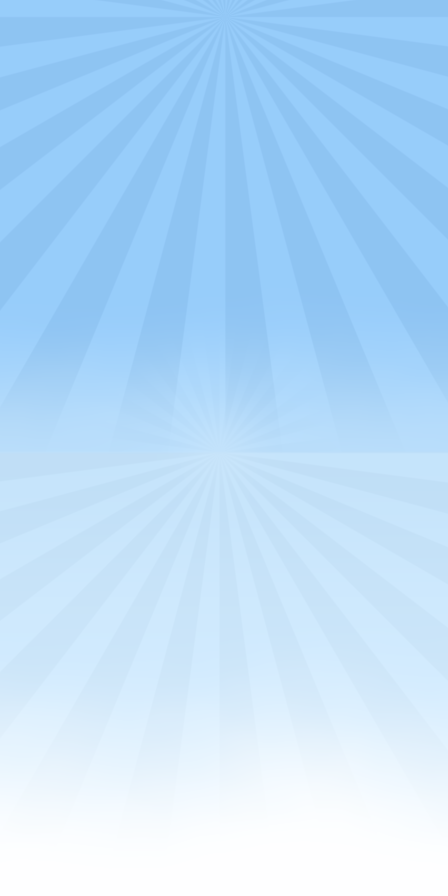
This background is drawn by a Shadertoy shader. Its source:

```glsl
// Pale blue sky with two stacked sunbursts that dissolve into white cloud.
// Height gradients set the base colour, sine-wave sectors make the rays,
// and layered value noise softens the haze and the cloud edge.

#define RAY_PAIRS 24.0
#define SEAM_HEIGHT 0.495
#define UPPER_CENTER vec2(0.503, 0.981)
#define LOWER_CENTER vec2(0.490, 0.495)
#define UPPER_CONTRAST 0.036
#define LOWER_CONTRAST 0.022
#define ZENITH vec3(0.575, 0.785, 0.966)
#define HAZE vec3(0.730, 0.870, 0.982)
#define LOW_SKY vec3(0.762, 0.882, 0.974)
#define PALE_SKY vec3(0.803, 0.906, 0.985)
#define CLOUD vec3(0.995, 0.998, 1.0)

float hash(vec2 p) {
    return fract(sin(dot(p, vec2(127.1, 311.7))) * 43758.5453);
}

float valueNoise(vec2 p) {
    vec2 cell = floor(p), f = fract(p);
    f = f * f * (3.0 - 2.0 * f);
    float low = mix(hash(cell), hash(cell + vec2(1.0, 0.0)), f.x);
    float high = mix(hash(cell + vec2(0.0, 1.0)), hash(cell + 1.0), f.x);
    return mix(low, high, f.y);
}

// Layered noise centred on zero
float cloudNoise(vec2 p) {
    float sum = 0.0, weight = 0.5;
    for (int i = 0; i < 4; i++) {
        sum += weight * (valueNoise(p) - 0.5);
        p = p * 2.03 + 7.3;
        weight *= 0.5;
    }
    return sum;
}

// Alternating sectors: -0.5 in dark rays, +0.5 in light ones
float rays(vec2 d, float pixel) {
    float wave = sin(RAY_PAIRS * atan(d.x, -d.y));
    float edgeDistance = wave * length(d) / RAY_PAIRS;
    return 0.5 - smoothstep(-pixel, pixel, edgeDistance);
}

void mainImage(out vec4 fragColor, in vec2 fragCoord) {
    vec2 uv = fragCoord / iResolution.xy;
    vec2 scale = vec2(1.0, iResolution.y / iResolution.x);
    float pixel = 1.0 / iResolution.x;
    float h = uv.y;
    float noise = cloudNoise(uv * vec2(3.0, 9.0) + 2.0);

    // Upper sky, with haze gathering above the seam
    float haze = 1.0 - smoothstep(0.475, 0.675, h + 0.045 * noise);
    vec3 upper = mix(ZENITH, HAZE, haze);

    // Lower sky
    vec3 lower = mix(PALE_SKY, LOW_SKY, smoothstep(0.27, SEAM_HEIGHT, h));
    float above = smoothstep(SEAM_HEIGHT - pixel, SEAM_HEIGHT + pixel, h);
    vec3 color = mix(lower, upper, above);

    // Upper burst fades into the haze
    vec2 toUpper = (uv - UPPER_CENTER) * scale;
    float upperFade = above * smoothstep(0.47, 0.63, h);
    vec3 rayTint = vec3(1.0, 0.95, 0.85);
    color += rayTint * UPPER_CONTRAST * upperFade * rays(toUpper, pixel);

    // Lower burst: full strength below, a faint halo above
    vec2 toLower = (uv - LOWER_CENTER) * scale;
    float radius = length(toLower);
    float halo = 0.65 * (1.0 - smoothstep(0.04, 0.32, radius));
    float lowerFade = mix(1.0, halo, above);
    color += rayTint * LOWER_CONTRAST * lowerFade * rays(toLower, pixel);
    color = mix(color, PALE_SKY, 0.45 * exp(-radius * radius / 0.007));

    // Cloud bank with a soft swell right of the middle
    float swell = (uv.x - 0.68) / 0.22;
    float cloudHeight = h - 0.025 * exp(-swell * swell) - 0.05 * noise;
    color = mix(color, CLOUD, 1.0 - smoothstep(0.02, 0.295, cloudHeight));

    fragColor = vec4(clamp(color, 0.0, 1.0), 1.0);
}
```
